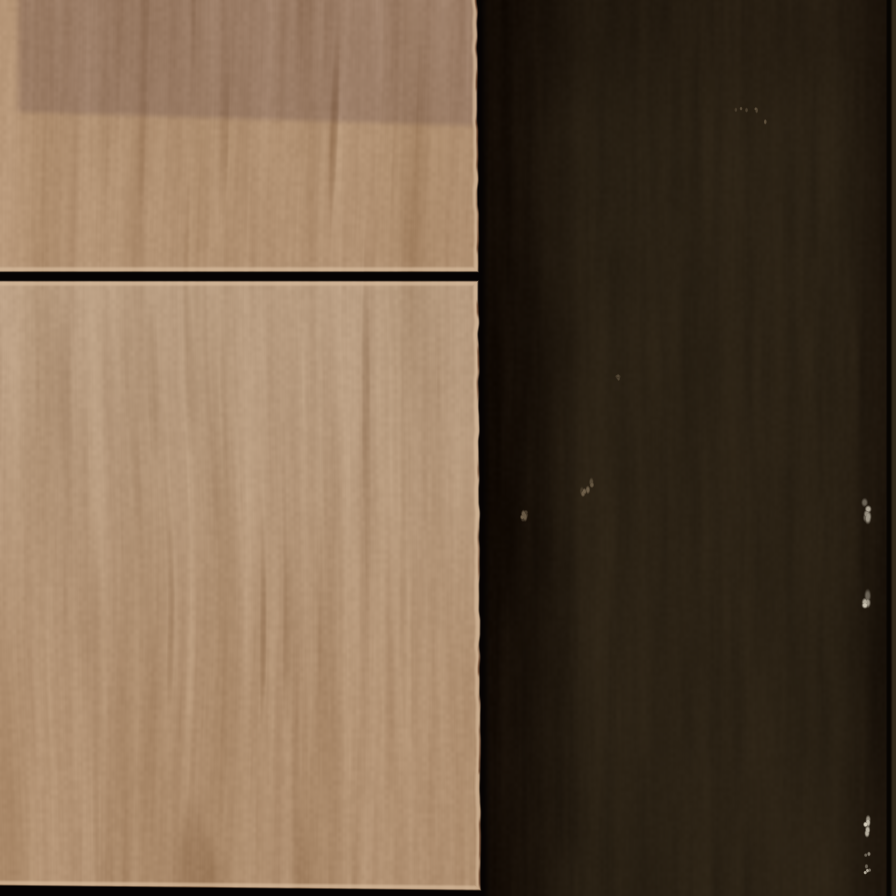
Give the GLSL for this texture, as a three.js fragment shader.

```glsl
// Two pale wood panels, split by a dark gap, beside a dark stained board.
// Panel edges come from one signed distance; grain is value noise stretched
// along y; paint flecks are small clusters of hashed ellipses.
varying vec2 vUv;

float hash(vec2 p) {
  vec3 q = fract(vec3(p.xyx) * 0.1031);
  q += dot(q, q.yzx + 33.33);
  return fract((q.x + q.y) * q.z);
}

float noise(vec2 p) {
  vec2 cell = floor(p), f = fract(p);
  f = f * f * (3.0 - 2.0 * f);
  return mix(mix(hash(cell), hash(cell + vec2(1, 0)), f.x),
             mix(hash(cell + vec2(0, 1)), hash(cell + vec2(1, 1)), f.x), f.y);
}

float fbm(vec2 p) {
  float sum = 0.0, amp = 0.5;
  for (int i = 0; i < 4; i++) {
    sum += amp * noise(p);
    p = p * 2.03 + 17.0;
    amp *= 0.5;
  }
  return sum / 0.9375;
}

// Coverage of a loose cluster of tiny chips
float flecks(vec2 p, vec2 centre, vec2 spread, float size) {
  float cover = 0.0;
  for (int i = 0; i < 6; i++) {
    vec2 seed = centre * 91.0 + float(i) * 7.3;
    vec2 offset = vec2(hash(seed), hash(seed + 3.7)) * 2.0 - 1.0;
    vec2 d = (p - centre - offset * spread) / vec2(1.0, 1.0 + hash(seed + 8.1));
    float strength = 0.35 + 0.65 * hash(seed + 5.9);
    cover = max(cover, strength * (1.0 - smoothstep(size * 0.4, size * 1.4, length(d))));
  }
  return cover;
}

vec3 paleWood(vec2 p) {
  float bend = 0.012 * (noise(vec2(p.x * 5.0, p.y * 3.0)) - 0.5);
  float x = p.x + bend;
  float broad = fbm(vec2(x * 20.0, p.y * 1.3));
  float fine = fbm(vec2(x * 105.0, p.y * 4.0 + 9.0));
  float pore = noise(vec2(x * 75.0 + 4.0, p.y * 3.5));
  float heart = smoothstep(0.08, 0.27, p.x) * (1.0 - smoothstep(0.36, 0.48, p.x));

  float pale = smoothstep(0.1, 0.65, p.y) * (1.0 - smoothstep(0.68, 0.71, p.y));
  vec3 col = mix(vec3(0.675, 0.545, 0.42), vec3(0.71, 0.60, 0.49), pale * 0.8 + 0.1);
  col += (broad - 0.5) * vec3(0.10, 0.11, 0.12);
  col += (fine - 0.5) * vec3(0.09, 0.10, 0.10);
  col -= smoothstep(0.72, 0.98, pore) * (0.025 + 0.055 * heart) * vec3(1.0, 1.08, 1.1);
  col += (noise(p * 190.0) - 0.5) * 0.025;
  col += 0.018 * (1.0 - smoothstep(0.0, 0.12, p.x));

  // Soft shadow across the upper panel
  float shadow = smoothstep(0.013, 0.028, p.x)
               * smoothstep(-0.005, 0.006, p.y - 0.875 + 0.03 * p.x);
  return col * mix(vec3(1), vec3(0.88, 0.865, 0.9), shadow);
}

vec3 darkBoard(vec2 p) {
  float stain = fbm(p * vec2(7.0, 4.0) + 2.0);
  float grain = fbm(vec2(p.x * 85.0, p.y * 5.0));
  float lit = smoothstep(0.535, 0.68, p.x + 0.05 * (stain - 0.5));
  lit *= 1.0 - 0.6 * smoothstep(0.93, 0.99, p.x);
  lit *= 1.0 - 0.3 * smoothstep(0.8, 1.0, p.y);
  vec3 col = mix(vec3(0.075, 0.045, 0.02), vec3(0.165, 0.13, 0.08), lit);
  col += (stain - 0.5) * vec3(0.035, 0.028, 0.02);
  col += (grain - 0.5) * vec3(0.045, 0.038, 0.026);
  col += (noise(p * 210.0) - 0.5) * 0.01;

  // Right seam and the lighter strip past it
  col = mix(col, vec3(0.025, 0.015, 0.008), 1.0 - smoothstep(0.001, 0.004, abs(p.x - 0.992)));
  col = mix(col, vec3(0.20, 0.165, 0.11), smoothstep(0.994, 0.997, p.x));

  // Scuffs on the face, brighter chips down the right side
  float scuff = flecks(p, vec2(0.845, 0.867), vec2(0.024, 0.014), 0.0015);
  scuff = max(scuff, flecks(p, vec2(0.655, 0.455), vec2(0.006, 0.008), 0.0022));
  scuff = max(scuff, flecks(p, vec2(0.585, 0.425), vec2(0.002, 0.004), 0.0024));
  scuff = max(scuff, 0.6 * flecks(p, vec2(0.69, 0.579), vec2(0.002), 0.0014));
  float chips = flecks(p, vec2(0.966, 0.430), vec2(0.003, 0.011), 0.0032);
  chips = max(chips, flecks(p, vec2(0.966, 0.330), vec2(0.003, 0.006), 0.0032));
  chips = max(chips, flecks(p, vec2(0.968, 0.080), vec2(0.002, 0.015), 0.0025));
  chips = max(chips, 0.8 * flecks(p, vec2(0.968, 0.035), vec2(0.003, 0.012), 0.0018));
  col = mix(col, vec3(0.55, 0.48, 0.38), scuff * 0.75);
  return mix(col, vec3(0.86, 0.83, 0.76), chips);
}

void main() {
  vec2 p = vUv;

  // Distance into the panels from the side, middle gap and bottom gap
  float side = mix(0.5365, 0.5325, p.y) - p.x;
  float rough = 0.0016 * (noise(vec2(p.y * 75.0, 3.0)) - 0.5);
  float middle = abs(p.y - 0.6915) - 0.0052;
  float bottom = p.y - mix(0.012, 0.0065, p.x / 0.535);
  float inside = min(side + rough, min(middle, bottom));

  // Board darkens to black where it meets the panels
  vec3 col = darkBoard(p);
  col = mix(vec3(0.022, 0.012, 0.01), col, smoothstep(0.002, 0.014, -side));

  // Panel face with a light rim and a brown outer edge
  vec3 wood = paleWood(p);
  float rim = smoothstep(0.0, 0.002, inside) * (1.0 - smoothstep(0.003, 0.007, inside));
  wood = mix(wood, vec3(0.84, 0.73, 0.61), rim * 0.7);
  float worn = smoothstep(0.35, 0.8, noise(vec2(p.y * 55.0, 8.0)));
  float lip = 1.0 - smoothstep(0.0005, 0.003, side + rough);
  wood = mix(wood, vec3(0.40, 0.25, 0.16), lip * worn * 0.8);
  col = mix(col, wood, smoothstep(-0.0013, 0.0013, inside));

  gl_FragColor = vec4(clamp(col, 0.0, 1.0), 1.0);
}
```
